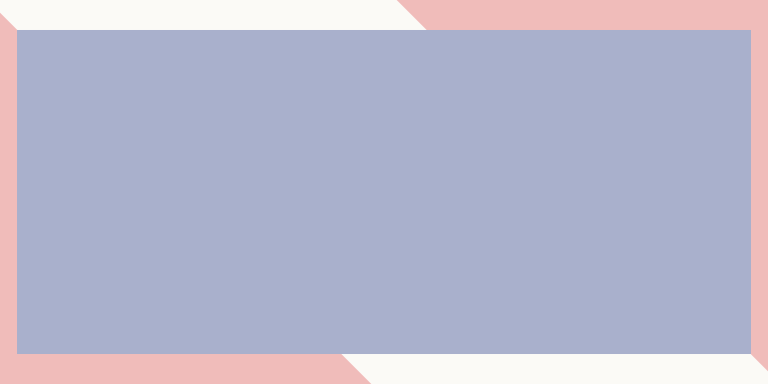
A Shadertoy shader for this background:

```glsl
// Flat blue panel framed by a pink border with a broad diagonal cream band.

#define PANEL_BLUE    vec3(0.663, 0.690, 0.800)
#define BORDER_PINK   vec3(0.941, 0.737, 0.729)
#define BAND_CREAM    vec3(0.984, 0.980, 0.965)
#define PANEL_MARGIN  vec2(0.0443, 0.0781)
#define BAND_HALF     0.3768

// Signed distance to an axis-aligned box centred on the origin
float boxDistance(vec2 p, vec2 halfSize) {
    vec2 d = abs(p) - halfSize;
    return length(max(d, 0.0)) + min(max(d.x, d.y), 0.0);
}

// Signed distance to a band that falls to the right at 45 degrees
float bandDistance(vec2 p, float halfWidth) {
    return abs(dot(p, vec2(sqrt(0.5)))) - halfWidth;
}

// Antialiased coverage, one pixel wide
float coverage(float dist, float pixel) {
    return clamp(0.5 - dist / pixel, 0.0, 1.0);
}

void mainImage(out vec4 fragColor, in vec2 fragCoord) {
    // Centred coordinates, with the canvas height as the unit
    float pixel = 1.0 / iResolution.y;
    vec2 p = (fragCoord - 0.5 * iResolution.xy) * pixel;
    vec2 canvasHalf = 0.5 * iResolution.xy * pixel;

    // Border, then band, then panel on top
    vec3 color = BORDER_PINK;
    color = mix(color, BAND_CREAM, coverage(bandDistance(p, BAND_HALF), pixel));
    color = mix(color, PANEL_BLUE, coverage(boxDistance(p, canvasHalf - PANEL_MARGIN), pixel));

    fragColor = vec4(color, 1.0);
}
```
